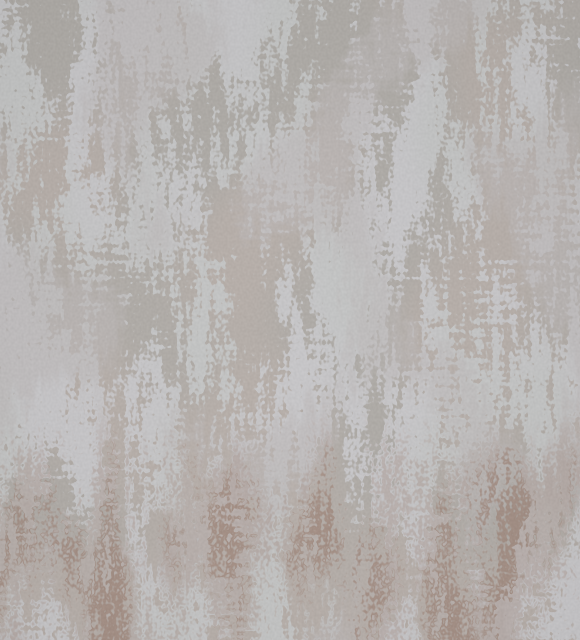
A Shadertoy shader for this texture:

```glsl
// Weathered plaster wallpaper: pale paint dragged down over a beige ground.
// Stretched gradient noise makes patches, streaks and woven threads, which
// are cut by a soft threshold; speckled rust gathers towards the bottom.

vec2 gradientAt(vec2 cell) {
    vec3 q = fract(cell.xyx * vec3(0.1031, 0.1030, 0.0973));
    q += dot(q, q.yzx + 33.33);
    float angle = 6.2832 * fract((q.x + q.y) * q.z);
    return vec2(cos(angle), sin(angle));
}

// Gradient noise, roughly -0.7 to 0.7
float noise(vec2 p) {
    vec2 i = floor(p), f = p - i;
    vec2 w = f * f * f * (f * (f * 6.0 - 15.0) + 10.0);
    float a = dot(gradientAt(i), f);
    float b = dot(gradientAt(i + vec2(1, 0)), f - vec2(1, 0));
    float c = dot(gradientAt(i + vec2(0, 1)), f - vec2(0, 1));
    float d = dot(gradientAt(i + vec2(1, 1)), f - vec2(1, 1));
    return mix(mix(a, b, w.x), mix(c, d, w.x), w.y);
}

// Broad upright patches with ragged sides
float patches(vec2 p) {
    p.x += 0.012 * noise(p * vec2(12, 25));
    return 0.85 * noise(p * vec2(8, 3.3) + 17.3)
         + 0.65 * noise(p * vec2(21, 5.5) + 41.7);
}

// Narrow vertical brush marks
float streaks(vec2 p) {
    p.x += 0.003 * noise(p * vec2(30, 60));
    return 0.45 * noise(p * vec2(55, 10) + 73.1)
         + 0.40 * noise(p * vec2(115, 21) + 9.4);
}

// Crossing fibres, stronger in some areas than in others
float weave(vec2 p) {
    float across = noise(p * vec2(20, 120) + 58.6);
    float down = noise(p * vec2(150, 32) + 24.9);
    float strength = smoothstep(-0.25, 0.35, noise(p * 6.0 + 86.2));
    return across * mix(0.15, 0.60, strength) + 0.25 * down;
}

void mainImage(out vec4 fragColor, in vec2 fragCoord) {
    vec2 p = fragCoord / iResolution.y;
    vec2 uv = fragCoord / iResolution.xy;

    float brush = streaks(p);
    float threads = weave(p);
    float grain = noise(p * vec2(190, 150) + 31.8);
    float fine = noise(p * vec2(260, 230) + 67.5);

    // Beige ground with warm and cool drifts
    float drift = noise(p * vec2(5, 4) + 12.6);
    vec3 color = mix(vec3(0.675, 0.662, 0.645), vec3(0.705, 0.675, 0.655),
                     smoothstep(-0.3, 0.4, drift + 0.4 - 0.6 * uv.y));

    // Pale paint, worn through along the streaks and threads
    float cover = patches(p) + brush + threads + 0.42 * grain + 0.02;
    float paint = smoothstep(-0.10, 0.14, cover);
    vec3 pale = mix(vec3(0.755, 0.760, 0.760), vec3(0.770, 0.768, 0.778),
                    smoothstep(-0.3, 0.3, noise(p * vec2(7, 4) + 95.2)));
    color = mix(color, pale, 0.95 * paint);

    // Thin lilac-grey wash that flattens some areas
    float wash = noise(p * vec2(6, 4.5) + 49.3) + 0.4 * brush + 0.3 * threads;
    color = mix(color, vec3(0.728, 0.712, 0.712),
                0.60 * smoothstep(0.02, 0.30, wash));

    // Rust speckle in upright smears near the bottom
    float smear = noise(p * vec2(11, 4) + 5.7) + 0.9 * brush + 0.4 * threads;
    float low = 1.0 - smoothstep(0.0, 0.45, uv.y);
    float rust = smoothstep(0.15, 0.55, smear + 0.6 * grain + 0.38 * low - 0.05);
    rust *= smoothstep(0.0, 0.35, low) * (1.0 - 0.55 * paint);
    color = mix(color, vec3(0.610, 0.515, 0.470), 0.75 * rust);

    // Paper tooth and gentle falloff towards the edges
    color += 0.022 * fine + 0.012 * grain;
    vec2 fromCentre = uv - vec2(0.5, 0.45);
    color *= 1.012 - 0.075 * dot(fromCentre, fromCentre);

    fragColor = vec4(color, 1.0);
}
```
